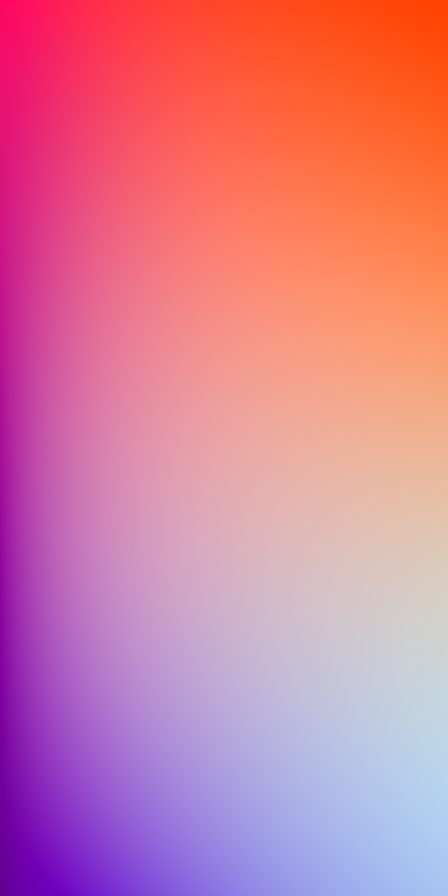
Write a WebGL 1 fragment shader that draws this background.

```glsl
precision highp float;

uniform vec2 u_resolution;

// Weights of a cubic passing through four evenly spaced stops
vec4 cubicWeights(float t) {
  float s = 3.0 * t;
  return vec4(
    -(s - 1.0) * (s - 2.0) * (s - 3.0) / 6.0,
    s * (s - 2.0) * (s - 3.0) / 2.0,
    -s * (s - 1.0) * (s - 3.0) / 2.0,
    s * (s - 1.0) * (s - 2.0) / 6.0
  );
}

vec3 blendStops(vec3 a, vec3 b, vec3 c, vec3 d, vec4 weights) {
  return a * weights.x + b * weights.y + c * weights.z + d * weights.w;
}

void main() {
  vec2 uv = gl_FragCoord.xy / u_resolution;

  // Logarithmic spacing concentrates the change near the left edge
  vec4 across = cubicWeights(log(1.0 + 8.0 * uv.x) / log(9.0));
  vec4 down = cubicWeights(1.0 - uv.y);

  // Four horizontal ramps, from hot red to cool violet and blue
  vec3 scarlet = blendStops(vec3(1.0, 0.03, 0.38), vec3(1.0, 0.12, 0.33),
                            vec3(1.0, 0.26, 0.19), vec3(1.0, 0.25, 0.0), across);
  vec3 coral = blendStops(vec3(0.76, 0.07, 0.54), vec3(0.86, 0.32, 0.58),
                          vec3(0.96, 0.52, 0.52), vec3(1.0, 0.56, 0.36), across);
  vec3 mauve = blendStops(vec3(0.55, 0.01, 0.62), vec3(0.72, 0.39, 0.74),
                          vec3(0.81, 0.65, 0.78), vec3(0.84, 0.81, 0.77), across);
  vec3 violet = blendStops(vec3(0.38, 0.0, 0.55), vec3(0.43, 0.0, 0.75),
                           vec3(0.52, 0.38, 0.87), vec3(0.66, 0.76, 0.95), across);

  // Vertical blend of the ramps
  vec3 color = blendStops(scarlet, coral, mauve, violet, down);
  gl_FragColor = vec4(clamp(color, 0.0, 1.0), 1.0);
}
```
